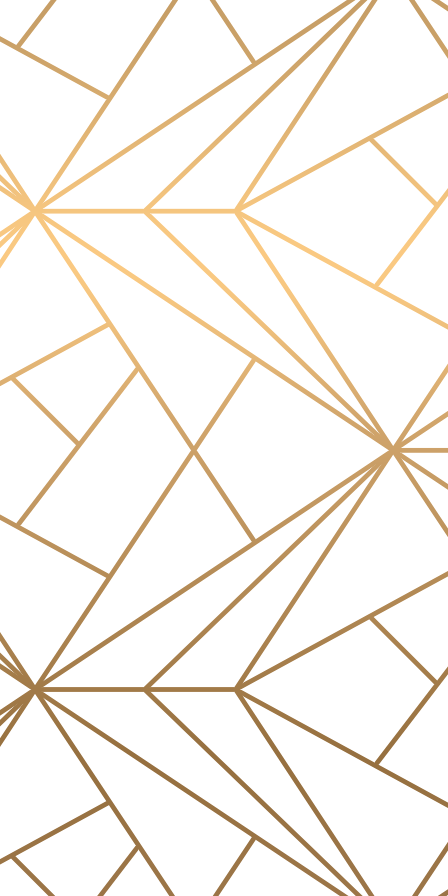
Write a Shadertoy shader that draws this pattern.

```glsl
// Gold geometric lattice: fans of thin lines on white with a vertical metallic gradient.

const float CANVAS_WIDTH = 384.0;             // design units across the canvas
const vec2 STEP = vec2(307.0, 205.0);         // half-drop offset between hubs
const vec2 HUB = vec2(30.0, 587.0);           // position of one hub
const float LINE_WIDTH = 4.1;
const vec3 PAPER = vec3(1.0);

float segment(vec2 p, vec2 a, vec2 b) {
    vec2 ap = p - a, ab = b - a;
    return length(ap - ab * clamp(dot(ap, ab) / dot(ab, ab), 0.0, 1.0));
}

// Distance to the lines that belong to one hub at the origin
float fanMotif(vec2 p, vec2 nextHub) {
    vec2 inner = vec2(94.0, 0.0);
    vec2 tip = vec2(172.0, 0.0);
    vec2 m = vec2(p.x, abs(p.y));

    // Mirrored spokes
    float d = segment(m, vec2(0.0), tip);
    d = min(d, segment(m, vec2(0.0), nextHub));
    d = min(d, segment(m, inner, nextHub));
    d = min(d, segment(m, tip, nextHub));
    d = min(d, segment(m, vec2(0.0), vec2(188.0, 283.0)));
    d = min(d, segment(m, tip, vec2(370.0, 108.0)));

    // Asymmetric cross braces
    d = min(d, segment(p, vec2(287.5, 62.0), vec2(343.5, 6.0)));
    return min(d, segment(p, vec2(292.0, -64.5), vec2(395.0, 70.0)));
}

// Nearest line over all hubs whose motif can reach p
float lattice(vec2 p, vec2 pitch) {
    float d = 1e5;
    float rowHeight = 2.0 * pitch.y;
    for (int i = 0; i < 2; i++) {
        float column = floor(p.x / pitch.x) - float(i);
        vec2 q = p - column * pitch;
        q.y = mod(q.y, rowHeight);
        for (int j = 0; j < 2; j++) {
            d = min(d, fanMotif(q - vec2(0.0, rowHeight * float(j)), pitch));
        }
    }
    return d;
}

// Metallic gradient, with height from 0 (bottom) to 1 (top)
vec3 goldGradient(float height) {
    vec3 bronze = vec3(0.59, 0.44, 0.25);
    vec3 midGold = vec3(0.80, 0.63, 0.41);
    vec3 brightGold = vec3(0.98, 0.79, 0.51);
    vec3 c = mix(vec3(0.61, 0.46, 0.28), bronze, smoothstep(0.0, 0.16, height));
    c = mix(c, midGold, clamp((height - 0.16) / 0.34, 0.0, 1.0));
    c = mix(c, brightGold, smoothstep(0.48, 0.71, height));
    return mix(c, vec3(0.78, 0.62, 0.40), smoothstep(0.71, 1.0, height));
}

void mainImage(out vec4 fragColor, in vec2 fragCoord) {
    float pixel = CANVAS_WIDTH / iResolution.x;
    vec2 p = fragCoord * pixel - HUB;

    float edge = lattice(p, STEP) - 0.5 * LINE_WIDTH;
    float ink = 1.0 - smoothstep(-0.6 * pixel, 0.6 * pixel, edge);

    vec3 color = mix(PAPER, goldGradient(fragCoord.y / iResolution.y), ink);
    fragColor = vec4(color, 1.0);
}
```
